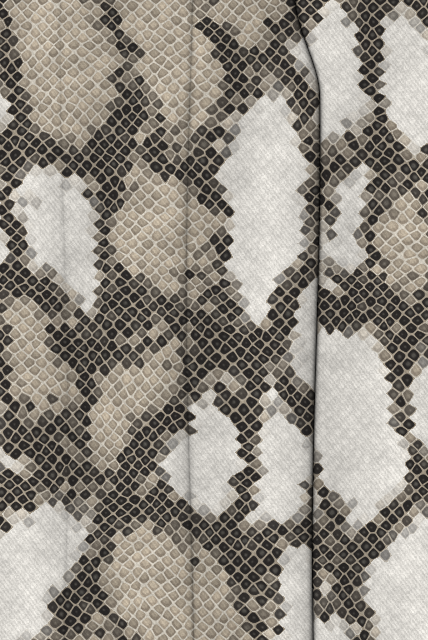
A WebGL 2 fragment shader for this texture:

```glsl
#version 300 es
precision highp float;

uniform vec2 u_resolution;
out vec4 fragColor;

// Lengths are fractions of the canvas height.
const float SCALE_PITCH = 0.0156;
const float SCALE_JITTER = 0.32;
const vec2 ZONE_SIZE = vec2(0.150, 0.270);
const float ZONE_JITTER = 0.85;
const float PALE_SHARE = 0.56;
const float TWILL_PERIOD = 0.0052;
const float TWILL_DEPTH = 0.035;
const float GRAIN_DEPTH = 0.09;
const float FOLD_SPACING = 0.197;
const float FOLD_START = 0.100;

const vec3 PALE = vec3(0.875, 0.862, 0.835);
const vec3 TAN = vec3(0.665, 0.620, 0.550);
const vec3 SEAM = vec3(0.790, 0.765, 0.715);
const vec3 BROWN = vec3(0.430, 0.385, 0.340);
const vec3 INK = vec3(0.165, 0.155, 0.150);
const vec3 INK_SHEEN = vec3(0.330, 0.320, 0.300);

const mat2 DIAGONAL = mat2(0.7071, 0.7071, -0.7071, 0.7071);

vec2 hash2(vec2 p) {
    vec3 q = fract(p.xyx * vec3(0.1031, 0.1030, 0.0973));
    q += dot(q, q.yzx + 33.33);
    return fract((q.xx + q.yz) * q.zy);
}

// Layered, bent sines in roughly -1..1.
float ripple(vec2 p) {
    float sum = 0.0, amplitude = 0.5;
    for (int i = 0; i < 4; i++) {
        p = mat2(0.8, 0.6, -0.6, 0.8) * p * 1.7 + 1.3;
        sum += amplitude * sin(p.x + 1.5 * sin(p.y));
        amplitude *= 0.6;
    }
    return sum;
}

// Nearest distance, second distance, nearest centre.
vec4 cellular(vec2 p, float jitter) {
    vec4 best = vec4(9.0, 9.0, 0.0, 0.0);
    for (int j = -1; j <= 1; j++) {
        for (int i = -1; i <= 1; i++) {
            vec2 id = floor(p) + vec2(i, j);
            vec2 centre = id + 0.5 + jitter * (hash2(id + 57.0) - 0.5);
            float d = length(p - centre);
            if (d < best.x) best = vec4(d, best.x, centre);
            else best.y = min(best.y, d);
        }
    }
    return best;
}

// x: ink amount, y: paleness, for one scale centre.
vec2 markings(vec2 p, float chance) {
    vec2 bend = vec2(ripple(p * 9.0), ripple(p * 9.0 + 40.0));
    vec4 zone = cellular((p + 0.026 * bend) / ZONE_SIZE + 11.0, ZONE_JITTER);
    float border = zone.y - zone.x + 0.12 * ripple(p * 22.0 + 7.0);
    float ink = 1.0 - smoothstep(0.10, 0.31, border + 0.22 * (chance - 0.5));
    float isPale = step(hash2(floor(zone.zw) + 5.0).x, PALE_SHARE);
    return vec2(ink, isPale * smoothstep(0.16, 0.32, border));
}

vec3 snakeskin(vec2 p) {
    vec2 warped = p + 0.007 * vec2(ripple(p * 7.0), ripple(p * 7.0 + 20.0));
    vec2 lattice = DIAGONAL * warped / SCALE_PITCH + 90.0;
    vec4 cell = cellular(lattice, SCALE_JITTER);
    vec2 chance = hash2(floor(cell.zw) + 3.0);
    vec2 mark = markings((cell.zw - 90.0) * SCALE_PITCH * DIAGONAL, chance.x);

    // Rounded scale body with a shaded lower rim.
    float soft = 1.0 / (u_resolution.y * SCALE_PITCH);
    float body = smoothstep(0.03, 0.12 + 1.5 * soft, cell.y - cell.x)
               * (1.0 - smoothstep(0.56 - soft, 0.56 + soft, cell.x));
    vec2 offset = (lattice - cell.zw) * DIAGONAL;
    float rim = smoothstep(0.12, 0.46, cell.x - 0.45 * offset.y);

    vec3 plain = mix(TAN, BROWN, 0.45 * rim) * (0.92 + 0.22 * chance.y);
    plain = mix(plain, PALE * (1.0 - 0.06 * rim), mark.y);
    vec3 inked = mix(INK_SHEEN, INK, smoothstep(0.08, 0.40, cell.x + 0.2 * chance.y));
    vec3 scale = mix(plain, inked, mark.x);
    vec3 gap = mix(mix(SEAM, PALE * 0.96, mark.y), TAN * 0.93, mark.x);
    return mix(gap, scale, body);
}

void main() {
    vec2 p = gl_FragCoord.xy / u_resolution.y;

    // Vertical folds, deepening to the right.
    float shade = 1.0 + 0.045 * sin(p.x * 31.0 + 1.4 * sin(p.y * 4.0));
    vec2 cloth = p;
    for (int i = 0; i < 3; i++) {
        float n = float(i);
        float depth = 0.12 + 0.17 * n * n;
        float lean = 0.006 * sin(p.y * 5.0 + n * 2.0)
                   - 0.035 * step(1.5, n) * smoothstep(0.85, 1.0, p.y);
        float d = p.x - FOLD_START - FOLD_SPACING * n - lean;
        float crease = exp(-abs(d) / 0.0028);
        float hollow = exp(-abs(d) / 0.022) * smoothstep(-0.004, 0.004, -d);
        shade *= 1.0 - min(depth, 0.75) * crease - 0.22 * depth * hollow;
        cloth += vec2(0.025, 0.09) * step(0.0, d) * step(1.5, n);
    }
    vec3 colour = snakeskin(cloth) * shade;

    // Faint stains, twill and printed grain.
    colour *= 0.99 + 0.045 * ripple(p * 35.0);
    float twill = sin(6.2832 * (p.x * 0.8 + p.y * 0.6) / TWILL_PERIOD);
    float grain = hash2(floor(p * 512.0) + 9.0).x - 0.5;
    colour *= 1.0 + TWILL_DEPTH * twill + GRAIN_DEPTH * grain;

    fragColor = vec4(clamp(colour, 0.0, 1.0), 1.0);
}
```
